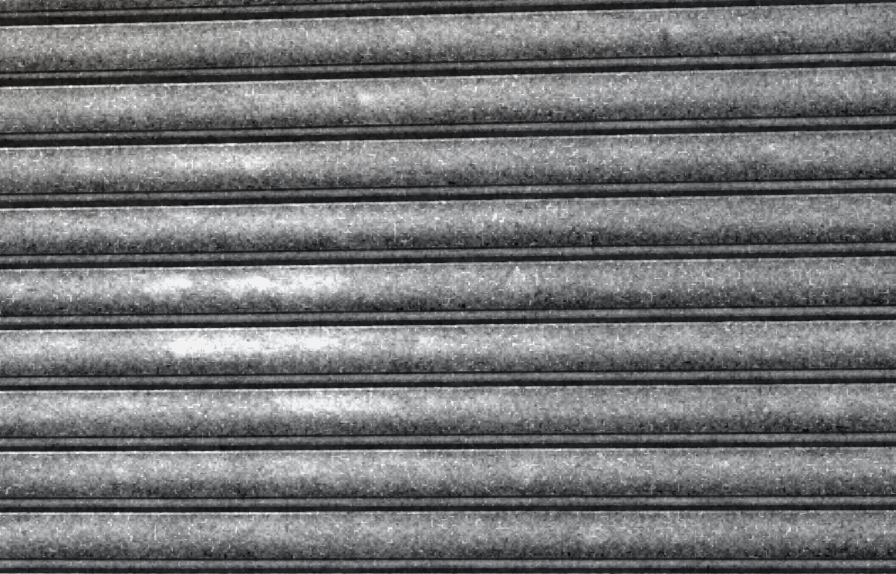
This texture is drawn by a WebGL 1 fragment shader. Its source:

```glsl
precision highp float;
uniform vec2 u_resolution;

float hash(vec2 p) {
  vec3 q = fract(vec3(p.xyx) * 0.1031);
  q += dot(q, q.yzx + 33.33);
  return fract((q.x + q.y) * q.z);
}

float noise(vec2 p) {
  vec2 i = floor(p), f = fract(p);
  f = f * f * (3.0 - 2.0 * f);
  return mix(mix(hash(i), hash(i + vec2(1.0, 0.0)), f.x),
             mix(hash(i + vec2(0.0, 1.0)), hash(i + 1.0), f.x), f.y);
}

float fbm(vec2 p) {
  float sum = 0.0, amp = 0.5;
  for (int i = 0; i < 5; i++) {
    sum += amp * noise(p);
    p = p * 2.03 + 17.1;
    amp *= 0.5;
  }
  return sum;
}

// Soft band covering a..b
float band(float a, float b, float soft, float x) {
  return smoothstep(a - soft, a + soft, x) * (1.0 - smoothstep(b - soft, b + soft, x));
}

void main() {
  vec2 uv = gl_FragCoord.xy / u_resolution;
  vec2 p = gl_FragCoord.xy / u_resolution.y;

  // Slats fan out slightly: steeper at the top, level at the bottom
  float start = mix(0.045, 0.004, uv.x);
  float pitch = mix(0.1059, 0.1106, uv.x);
  float t = (1.0 - uv.y - start) / pitch + 0.012 * (noise(vec2(p.x * 3.0, 4.0)) - 0.5);
  float row = floor(t), f = fract(t);
  float soft = 0.007 + 4.5 / u_resolution.y;
  float upper = smoothstep(0.4, 1.0, uv.y) * (1.0 - uv.x);

  // Rounded slat face
  float s = f / 0.75;
  float face = mix(0.43, 0.57, smoothstep(0.0, 0.34, s));
  face *= 1.0 - 0.56 * smoothstep(0.45, 1.02, s);
  face += 0.05 * (hash(vec2(row + 3.0, 8.0)) - 0.5);
  face -= 0.05 * smoothstep(0.6, 1.0, uv.x);

  // Broad reflection on the left
  vec2 g = (uv - vec2(0.27, 0.46)) / vec2(0.27, 0.30);
  float glow = exp(-dot(g, g));
  float crown = exp(-pow((s - 0.36) / 0.3, 2.0));
  face += (0.04 + 0.20 * glow) * crown;

  // Pale rubbed smears and long scuffs
  vec2 warp = vec2(p.x + 0.5 * p.y, p.y);
  float smear = fbm(warp * vec2(11.0, 24.0) + row * 5.3);
  face += 0.19 * smoothstep(0.50, 0.66, smear) * (0.12 + glow) * (0.4 + 0.6 * crown);
  face += 0.13 * (fbm(p * vec2(7.0, 60.0) + 31.0) - 0.48);
  face += 0.14 * (fbm(p * 9.0 + 70.0) - 0.48);

  // Scattered dents and dusty spots
  for (int i = 0; i < 12; i++) {
    float n = float(i);
    vec2 seat = vec2(1.56 * hash(vec2(n, 2.7)), floor(9.0 * hash(vec2(n, 9.1))));
    float r = mix(0.012, 0.028, hash(vec2(n, 5.3)));
    vec2 d = vec2(p.x - seat.x, (f - 0.38) * pitch) / r;
    float here = 1.0 - step(0.5, abs(row - seat.y));
    float edge = length(d) + 0.7 * (fbm(p * 50.0) - 0.5);
    float dust = 0.10 * (1.0 - smoothstep(0.6, 1.1, edge));
    vec2 k = d * r / 0.013;
    float dent = 0.42 * dot(k, vec2(0.8, -0.5)) * exp(-dot(k, k));
    face += here * (mod(n, 3.0) < 0.5 ? dent : dust);
  }

  // Narrow lip under each face, with dark seams around it
  float lipTop = 0.79, lipEnd = mix(0.92, 0.88, upper);
  float h = (f - lipTop) / (lipEnd - lipTop);
  float lip = 0.24 + 0.25 * exp(-pow((h - 0.4) / 0.4, 2.0)) - 0.08 * upper;
  lip += 0.22 * (fbm(p * vec2(12.0, 70.0)) - 0.5);
  float faceMask = band(0.0, 0.755, soft, f) + smoothstep(1.0 - soft, 1.0 + soft, f);
  float lipMask = band(lipTop, lipEnd, soft, f);
  float tone = 0.09 + 0.06 * noise(p * vec2(20.0, 90.0));
  tone = mix(tone, face, clamp(faceMask, 0.0, 1.0));
  tone = mix(tone, lip, lipMask);

  // Thin bright rim along the top of the face
  float rim = band(0.015, 0.045, soft, f);
  tone += rim * (0.13 + 0.14 * (1.0 - uv.x)) * (0.5 + noise(p * vec2(25.0, 9.0)));

  // Galvanised grain and glittering flecks
  float metal = 0.25 + 0.75 * max(faceMask, 0.6 * lipMask);
  float grain = noise(p * 290.0) + noise(p * 150.0 + 9.0) - 1.0;
  tone += 0.17 * grain * metal;
  float fleck = smoothstep(0.78, 0.95, noise(p * vec2(170.0, 200.0) + 40.0));
  tone += 0.20 * fleck * metal * (0.4 + fbm(p * 6.0 + 3.0));
  float pit = smoothstep(0.80, 0.95, noise(p * vec2(120.0, 160.0) + 90.0));
  tone -= 0.12 * pit * metal;

  // Cool grey, faintly warm in the upper grime
  vec3 tint = mix(vec3(-0.004, 0.0, 0.009), vec3(0.006, 0.002, -0.004), upper);
  gl_FragColor = vec4(clamp(vec3(tone) + tint, 0.03, 0.95), 1.0);
}
```
